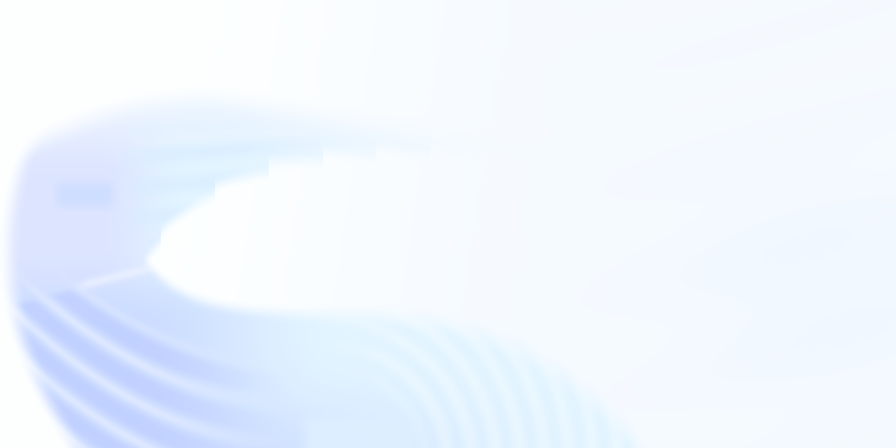
A WebGL 2 fragment shader for this background:

```glsl
#version 300 es
precision highp float;
// A pale translucent ribbon bends around a white hollow at the left.
// Edge curves carve its silhouette; repeated soft folds, streaks and ribs
// shade it, over a faint sky wash. Units: canvas height, y measured downward.

#define FOLD_GAP 0.0885
#define RIB_GAP 0.054
#define STREAK_GAP 0.068
#define EDGE_SOFT 0.028
#define FOLD_DEPTH 0.75
#define RIB_DEPTH 0.30

uniform vec2 u_resolution;
out vec4 fragColor;

const vec3 WHITE = vec3(0.992, 1.0, 1.0);
const vec3 SKY = vec3(0.962, 0.980, 1.0);
const vec3 MIST = vec3(0.940, 0.968, 1.0);
const vec3 AQUA = vec3(0.885, 0.957, 1.0);
const vec3 LAVENDER = vec3(0.865, 0.895, 1.0);
const vec3 BLUE = vec3(0.800, 0.865, 1.0);
const vec3 DEEP = vec3(0.745, 0.805, 1.0);

// Soft step centred on zero
float soft(float d, float width) {
  return smoothstep(-width, width, d);
}

// Soft round spot
float glow(vec2 p, vec2 center, vec2 radius) {
  vec2 d = (p - center) / radius;
  return exp(-dot(d, d));
}

// Soft-edged rectangle
float panel(vec2 p, vec2 center, vec2 halfSize, float width) {
  vec2 d = halfSize - abs(p - center);
  return soft(d.x, width) * soft(d.y, width);
}

vec3 backdrop(vec2 p) {
  vec3 c = mix(WHITE, SKY, smoothstep(0.35, 1.35, p.x + 0.15 * p.y));
  c = mix(c, MIST, 0.8 * glow(p, vec2(1.85, 0.65), vec2(0.35, 0.28)));
  // Faint rising rays on the right
  float ray = p.y + 0.22 * (p.x - 1.3) + 0.08 * (p.x - 1.3) * (p.x - 1.3);
  float rays = 0.5 + 0.5 * sin(ray * 26.0);
  return c + 0.004 * (rays - 0.5) * smoothstep(1.0, 1.7, p.x);
}

// Coverage of the ribbon: outer curves minus the hollow
float ribbonMask(vec2 p) {
  float dx = p.x - 0.339;
  float bend = p.y - 0.56;
  float leftEdge = 0.021 + 0.766 * bend * bend;
  float rise = max(0.47 - p.x, 0.0);
  float topEdge = 0.222 + 0.15 * max(p.x - 0.47, 0.0) + 0.64 * rise * rise;
  float step1 = 0.022 * (fract(p.x / 0.12) - 0.5);
  float hollowTop = 0.302 + 0.253 * exp(-dx / 0.182) + 0.045 * dx + step1;
  float hollowBase = 0.703 - 0.104 * exp(-dx / 0.091)
                   + 0.30 * pow(max(p.x - 0.677, 0.0) / 0.755, 3.0);
  float spread = mix(0.022, 0.045, smoothstep(0.5, 1.2, p.x));
  float hollow = soft(p.y - hollowTop, 0.022) * soft(hollowBase - p.y, spread);
  float outer = soft(p.x - leftEdge, EDGE_SOFT) * soft(p.y - topEdge, 0.040);
  float tip = 1.0 - smoothstep(0.45, 1.28, p.x) * (1.0 - smoothstep(0.42, 0.6, p.y));
  return outer * (1.0 - hollow) * tip;
}

vec3 ribbonColor(vec2 p) {
  // Base tones: lavender bend, aqua arms, deeper lower left
  float low = smoothstep(0.55, 0.72, p.y);
  vec3 c = mix(LAVENDER, AQUA, smoothstep(0.22, 0.42, p.x));
  c = mix(c, vec3(0.925, 0.955, 1.0), 0.75 * (1.0 - smoothstep(0.25, 0.40, p.y)));
  c = mix(c, BLUE, low * (1.0 - smoothstep(0.3, 0.75, p.x)));
  c = mix(c, BLUE, 0.75 * glow(p, vec2(0.58, 1.02), vec2(0.42, 0.13)));

  // Upper arm streaks
  float streak = 0.5 + 0.5 * cos((p.y + 0.08 * p.x - 0.375) / STREAK_GAP * 6.2832);
  float arm = smoothstep(0.24, 0.36, p.x) * (1.0 - smoothstep(0.5, 0.9, p.x));
  arm *= smoothstep(0.26, 0.33, p.y) * (1.0 - smoothstep(0.48, 0.56, p.y));
  c = mix(c, vec3(0.84, 0.925, 1.0), 0.6 * streak * arm);

  // Diagonal folds: shaded troughs with pale creases
  float u = p.x - 0.182;
  float fold = (p.y - 0.643 - 0.72 * u + 0.77 * u * u) / FOLD_GAP;
  float crease = abs(fract(fold + 0.5) - 0.5);
  float chevron = soft(p.y - 0.643 + 0.25 * u, 0.012);
  float reach = 1.0 - smoothstep(0.30, 0.68, p.x);
  float folded = soft(fold, 0.12) * chevron * reach;
  c = mix(c, DEEP, FOLD_DEPTH * folded * smoothstep(0.08, 0.40, crease));
  float line = exp(-crease * crease / 0.018);
  c = mix(c, vec3(0.89, 0.92, 1.0), 0.75 * line * soft(fold, 0.3) * reach * low);

  // Lit lip of the upper panel and its dark inset
  float lip = exp(-pow((p.y - 0.637 + 0.25 * u) / 0.011, 2.0));
  c = mix(c, vec3(0.93, 0.95, 1.0), 0.7 * lip * panel(p, vec2(0.26, 0.62), vec2(0.08), 0.02));
  float inset = panel(p, vec2(0.19, 0.435), vec2(0.062, 0.026), 0.018);
  c = mix(c, BLUE, 0.85 * inset);

  // Circular ribs on the lower arm
  float radius = length(p - vec2(0.73, 1.04));
  float rib = 0.5 + 0.5 * cos(radius / RIB_GAP * 6.2832);
  float ribArea = smoothstep(0.65, 0.95, p.x) * smoothstep(0.18, 0.26, radius) * low;
  c = mix(c, WHITE, RIB_DEPTH * rib * ribArea);

  // Pale tab at the base
  float tab = panel(p, vec2(0.80, 0.985), vec2(0.12, 0.05), 0.022);
  return mix(c, vec3(0.87, 0.94, 1.0), 0.8 * tab);
}

void main() {
  vec2 p = gl_FragCoord.xy / u_resolution.y;
  p.y = 1.0 - p.y;
  vec3 color = mix(backdrop(p), ribbonColor(p), ribbonMask(p));
  fragColor = vec4(clamp(color, 0.0, 1.0), 1.0);
}
```
